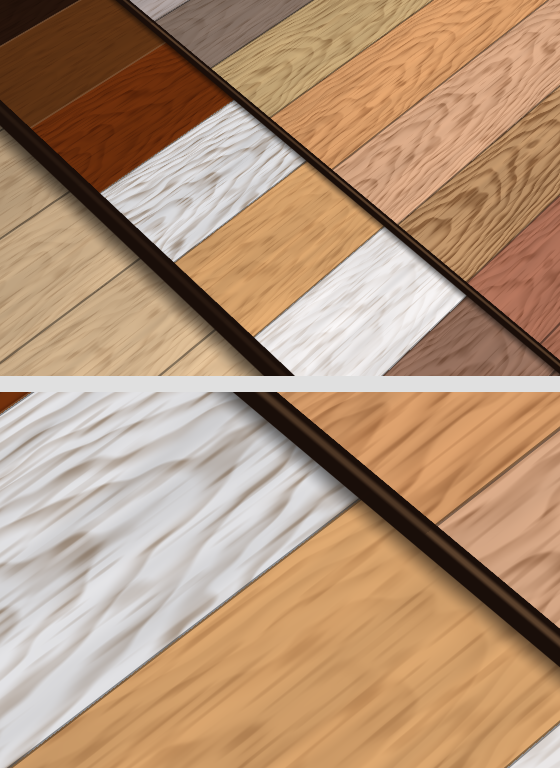
Top: the whole. Bottom: its middle third, enlarged.
Write a WebGL 1 fragment shader that draws this texture.

```glsl
precision highp float;
uniform vec2 u_resolution;

// Perspective: lines in canvas heights, origin at the top left
const vec3 HORIZON = vec3(-0.0538, 0.2658, 1.0);
const vec3 RAIL_LINE = vec3(0.94, -1.0, 0.281);
const vec3 SEAM_LINE = vec3(0.767, 1.0, -1.054);

// Layout of the three strips: x = first seam, y = plank pitch
const vec2 LEFT_STRIP = vec2(-0.070, 0.288);
const vec2 MIDDLE_STRIP = vec2(0.0, 0.300);
const vec2 RIGHT_STRIP = vec2(-0.182, 0.252);
const vec2 LOW_RAIL = vec2(-0.048, 0.015);
const vec2 HIGH_RAIL = vec2(0.579, 0.615);
const float SEAM_HALF_WIDTH = 0.0012;

// Stains: rgb and strength of the arched grain
const vec4 PALE_OAK = vec4(0.84, 0.72, 0.57, 0.16);
const vec4 ESPRESSO = vec4(0.17, 0.09, 0.05, 0.30);
const vec4 WALNUT = vec4(0.42, 0.23, 0.09, 0.12);
const vec4 MAHOGANY = vec4(0.47, 0.20, 0.05, 0.45);
const vec4 WHITEWASH = vec4(0.89, 0.89, 0.90, 0.50);
const vec4 HONEY_OAK = vec4(0.83, 0.63, 0.42, 0.18);
const vec4 WHITE_ASH = vec4(0.90, 0.89, 0.89, 0.14);
const vec4 SMOKED = vec4(0.57, 0.43, 0.36, 0.40);
const vec4 LILAC_GREY = vec4(0.76, 0.71, 0.70, 0.20);
const vec4 TAUPE = vec4(0.57, 0.49, 0.44, 0.22);
const vec4 STRAW = vec4(0.80, 0.68, 0.49, 0.42);
const vec4 AMBER = vec4(0.85, 0.62, 0.42, 0.38);
const vec4 ROSE_OAK = vec4(0.83, 0.65, 0.52, 0.45);
const vec4 RUSTIC = vec4(0.72, 0.56, 0.40, 0.95);
const vec4 TERRACOTTA = vec4(0.66, 0.43, 0.34, 0.40);

const vec3 GRAIN_TINT = vec3(0.70, 0.62, 0.54);
const vec3 RAIL_DARK = vec3(0.10, 0.055, 0.035);
const vec3 RAIL_LIP = vec3(0.35, 0.25, 0.17);
const vec3 BEVEL_LIGHT = vec3(0.62, 0.43, 0.28);

float hash(vec2 p) {
  return fract(sin(dot(p, vec2(127.1, 311.7))) * 43758.5453);
}

float noise(vec2 p) {
  vec2 i = floor(p), f = fract(p);
  f = f * f * (3.0 - 2.0 * f);
  return mix(mix(hash(i), hash(i + vec2(1, 0)), f.x),
             mix(hash(i + vec2(0, 1)), hash(i + vec2(1, 1)), f.x), f.y);
}

vec4 middleStain(float k) {
  if (k < -3.0) return ESPRESSO;
  if (k < -2.0) return WALNUT;
  if (k < -1.0) return MAHOGANY;
  if (k < 0.0) return WHITEWASH;
  if (k < 1.0) return HONEY_OAK;
  return k < 2.0 ? WHITE_ASH : SMOKED;
}

vec4 rightStain(float k) {
  if (k < -2.0) return LILAC_GREY;
  if (k < -1.0) return TAUPE;
  if (k < 0.0) return STRAW;
  if (k < 1.0) return AMBER;
  if (k < 2.0) return ROSE_OAK;
  return k < 3.0 ? RUSTIC : TERRACOTTA;
}

// Fine pores, soft streaks and nested arches along the plank
vec3 wood(vec4 stain, vec2 uv, float across, float seed) {
  vec2 p = uv + seed * vec2(17.0, 9.0);
  float pores = noise(p * vec2(16.0, 210.0));
  float streaks = noise(p * vec2(4.0, 60.0));
  float q = across - 0.5 + 0.3 * (seed - 0.5);
  float warp = noise(p * vec2(5.0, 14.0)) + 0.3 * noise(p * vec2(18.0, 50.0));
  float ring = fract(6.0 * uv.x + 20.0 * q * q + 1.8 * warp + seed);
  float arches = smoothstep(0.3, 0.85, ring) * (1.0 - smoothstep(0.85, 1.0, ring));
  float marks = stain.a * arches * (0.45 + 0.9 * pores);
  marks += (0.2 + 0.3 * stain.a) * smoothstep(0.5, 0.95, pores);
  vec3 col = stain.rgb * (0.95 + 0.1 * streaks);
  col *= 0.97 + 0.06 * noise(p * vec2(3.0, 8.0));
  return mix(col, col * GRAIN_TINT, clamp(marks, 0.0, 1.0));
}

// Raised edge with a soft shadow on the lower side and a lit lip
vec3 addRail(vec3 col, float u, vec2 span, float shadow, float lip, float aa) {
  float below = 1.0 - step(span.y, u);
  col *= 1.0 - 0.6 * below * smoothstep(span.x - shadow, span.x + 0.01, u);
  float h = (u - span.x) / (span.y - span.x);
  float glint = smoothstep(0.45, 0.62, h) * (1.0 - smoothstep(0.68, 0.85, h));
  vec3 face = mix(RAIL_DARK, RAIL_LIP, lip * glint);
  float mask = smoothstep(span.x - aa, span.x + aa, u);
  mask *= 1.0 - smoothstep(span.y - aa, span.y + aa, u);
  return mix(col, face, mask);
}

void main() {
  vec2 p = vec2(gl_FragCoord.x, u_resolution.y - gl_FragCoord.y) / u_resolution.y;
  float aa = 1.0 / u_resolution.y;
  vec3 h = vec3(p, 1.0);
  vec2 uv = vec2(dot(RAIL_LINE, h), dot(SEAM_LINE, h)) / dot(HORIZON, h);

  // Strip and plank
  float strip = step(0.0, uv.x) + step(0.597, uv.x);
  vec2 layout = strip < 0.5 ? LEFT_STRIP : strip < 1.5 ? MIDDLE_STRIP : RIGHT_STRIP;
  float t = (uv.y - layout.x) / layout.y;
  float plank = floor(t), across = fract(t);
  float seed = hash(vec2(plank + 7.0, strip + 3.0));
  vec4 stain = strip < 0.5 ? PALE_OAK : strip < 1.5 ? middleStain(plank) : rightStain(plank);
  if (strip < 0.5) stain.rgb *= 0.97 + 0.06 * seed;
  vec3 col = wood(stain, uv, across, seed);

  // Seams, with a pale bevel on dark stains
  float gap = min(across, 1.0 - across) * layout.y;
  float seam = 1.0 - smoothstep(SEAM_HALF_WIDTH, SEAM_HALF_WIDTH + 1.3 * aa, gap);
  float darkStain = 1.0 - smoothstep(0.22, 0.32, stain.g);
  col = mix(col, mix(col * 0.5, BEVEL_LIGHT, 0.8 * darkStain), 0.8 * seam);

  // Light falls off toward the upper left
  col *= mix(0.84, 1.04, smoothstep(0.0, 1.0, 0.6 * p.x + 0.5 * p.y));

  // Rails
  float lip = 0.7 + 0.3 * seed;
  col = addRail(col, uv.x, LOW_RAIL, 0.07, 0.25 * lip, aa);
  col = addRail(col, uv.x, HIGH_RAIL, 0.03, lip, aa);
  gl_FragColor = vec4(col, 1.0);
}
```
